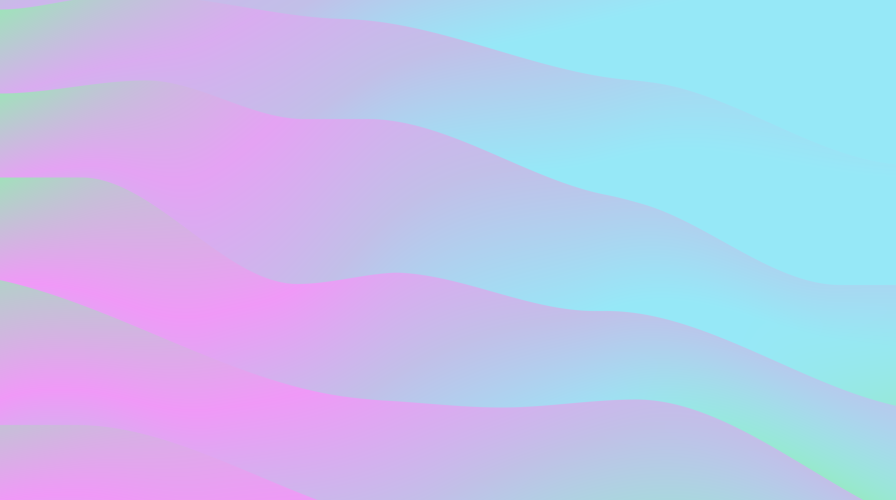
Reproduce this background procedurally as a WebGL 1 fragment shader.

```glsl
precision highp float;

uniform vec2 u_resolution;

#define GREEN vec3(0.60, 0.91, 0.71)
#define PINK vec3(0.94, 0.60, 0.97)
#define LAVENDER vec3(0.76, 0.75, 0.91)
#define CYAN vec3(0.59, 0.91, 0.97)
#define LEFT_FADE 0.85
#define RIGHT_FADE 0.38
#define GLOW 0.75
#define EDGE_SOFTNESS 0.8
#define BANDS 7

// Smooth descent between two horizontal positions; negative amounts climb
float drop(float x, float from, float to, float amount) {
  return amount * smoothstep(from, to, x);
}

// Wave crests, measured downward from the top of the canvas
float crestTop(float x) {
  return -0.164 + drop(x, 0.26, 0.833, 0.145) + drop(x, 0.833, 1.12, 0.117);
}

float crestHigh(float x) {
  return 0.019 + drop(x, 0.0, 0.13, -0.028) + drop(x, 0.156, 0.391, 0.047)
    + drop(x, 0.378, 0.729, 0.124) + drop(x, 0.703, 1.016, 0.168);
}

float crestUpper(float x) {
  return 0.187 + drop(x, 0.0, 0.163, -0.026) + drop(x, 0.163, 0.339, 0.077)
    + drop(x, 0.41, 0.716, 0.159) + drop(x, 0.677, 0.938, 0.173);
}

float crestMiddle(float x) {
  return 0.355 + drop(x, 0.091, 0.332, 0.213) + drop(x, 0.332, 0.449, -0.023)
    + drop(x, 0.436, 0.664, 0.077) + drop(x, 0.677, 1.055, 0.201);
}

float crestLower(float x) {
  return 0.544 + drop(x, -0.078, 0.43, 0.255) + drop(x, 0.391, 0.56, 0.016)
    + drop(x, 0.56, 0.71, -0.016) + drop(x, 0.71, 1.1, 0.28);
}

float crestBottom(float x) {
  return 0.85 + drop(x, 0.085, 0.495, 0.206) + drop(x, 0.495, 0.99, 0.10);
}

// Ramp from green through pink and lavender to cyan
vec3 ramp(float t, float muting) {
  vec3 color = mix(GREEN, mix(PINK, LAVENDER, muting), clamp(t, 0.0, 1.0));
  color = mix(color, LAVENDER, clamp(2.0 * t - 2.0, 0.0, 1.0));
  return mix(color, CYAN, clamp(2.0 * t - 3.0, 0.0, 1.0));
}

// Hue moves along the ramp with both horizontal position and band depth
vec3 bandColor(float x, float depth, float band) {
  float hue = 0.1 + 3.4 * x - 1.7 * x * x;
  hue += 0.16 * (3.0 - band) * x;
  hue += 0.2 * max(band - 4.0, 0.0) * pow(1.0 - x, 4.0);
  hue += depth * mix(LEFT_FADE, RIGHT_FADE, smoothstep(0.0, 0.24, x));
  float muting = clamp(0.25 * (4.0 - band), 0.0, 1.0);

  // Green glow at the foot of the lower right bands
  float glowStart = 0.8 - 0.17 * (band - 3.0);
  float glow = GLOW * depth * depth * smoothstep(glowStart, glowStart + 0.35, x);
  return mix(ramp(hue, muting), GREEN, glow);
}

void main() {
  vec2 uv = gl_FragCoord.xy / u_resolution;
  float x = uv.x;
  float y = 1.0 - uv.y;
  float soft = EDGE_SOFTNESS / u_resolution.y;

  float crest[BANDS + 1];
  crest[1] = crestTop(x);
  crest[0] = crest[1] - 0.2;
  crest[2] = crestHigh(x);
  crest[3] = crestUpper(x);
  crest[4] = crestMiddle(x);
  crest[5] = crestLower(x);
  crest[6] = crestBottom(x);
  crest[7] = crest[6] + 0.26;

  // Layer the bands from top to bottom
  vec3 color = CYAN;
  for (int i = 0; i < BANDS; i++) {
    float below = y - crest[i];
    float depth = clamp(below / (crest[i + 1] - crest[i]), 0.0, 1.0);
    vec3 layer = bandColor(x, depth, float(i));
    color = mix(color, layer, smoothstep(-soft, soft, below));
  }

  gl_FragColor = vec4(color, 1.0);
}
```
